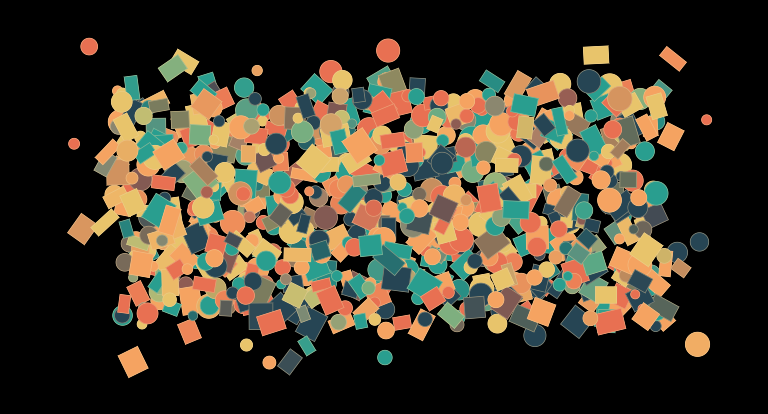
Write a Shadertoy shader that draws this background.

```glsl
// Confetti field: overlapping outlined discs and tilted cards scattered on black.

const int   LAYERS       = 12;               // stacked sheets of scattered shapes
const float CELL         = 0.104;            // scatter cell, in canvas heights
const vec2  FIELD_CENTER = vec2(0.015, 0.005);
const vec2  FIELD_HALF   = vec2(0.69, 0.30); // half size of the crowded area
const float FADE_IN      = -0.09;            // fully crowded inside this distance
const float FADE_OUT     = 0.03;             // crowd ends here
const float STRAY_REACH  = 0.085;            // lone shapes reach this far out
const float STRAY_CHANCE = 0.07;
const float DISC_SHARE   = 0.5;
const vec2  DISC_RADIUS  = vec2(0.012, 0.031);
const vec2  CARD_MIN     = vec2(0.018, 0.013);
const vec2  CARD_MAX     = vec2(0.036, 0.031);
const float BLEND_SHARE  = 0.45;             // shapes whose hue mixes two swatches
const float OUTLINE      = 0.0022;
const float OUTLINE_GAIN = 0.38;
const vec3  OUTLINE_TINT = vec3(0.93, 0.82, 0.62);
const float TAU          = 6.2831853;

const vec3 PALETTE[5] = vec3[5](
    vec3(0.15, 0.27, 0.33),   // slate
    vec3(0.16, 0.62, 0.56),   // teal
    vec3(0.91, 0.77, 0.42),   // gold
    vec3(0.96, 0.64, 0.38),   // apricot
    vec3(0.91, 0.44, 0.32));  // coral

// Three random values in 0..1 from an integer key
vec3 hash3(ivec3 key) {
    uvec3 v = uvec3(key) * 1664525u + 1013904223u;
    v.x += v.y * v.z; v.y += v.z * v.x; v.z += v.x * v.y;
    v ^= v >> 16u;
    v.x += v.y * v.z; v.y += v.z * v.x; v.z += v.x * v.y;
    return vec3(v >> 8u) / 16777216.0;
}

float boxDistance(vec2 p, vec2 halfSize) {
    vec2 q = abs(p) - halfSize;
    return length(max(q, 0.0)) + min(max(q.x, q.y), 0.0);
}

// Chance that a shape exists at a place
float crowding(vec2 p) {
    vec2 q = abs(p - FIELD_CENTER) - FIELD_HALF;
    float d = max(q.x, q.y);
    float crowd = 1.0 - smoothstep(FADE_IN, FADE_OUT, d);
    return max(crowd, STRAY_CHANCE * step(d, STRAY_REACH));
}

vec3 swatch(float pick) {
    return PALETTE[int(min(pick * 5.0, 4.0))];
}

vec3 shapeColor(vec3 rnd) {
    float blend = max(0.0, rnd.z - 1.0 + BLEND_SHARE) / BLEND_SHARE;
    return mix(swatch(rnd.x), swatch(rnd.y), 0.6 * blend);
}

float shapeDistance(vec2 p, vec3 form, float turn) {
    if (form.x < DISC_SHARE)
        return length(p) - mix(DISC_RADIUS.x, DISC_RADIUS.y, form.y);
    float c = cos(turn), s = sin(turn);
    return boxDistance(mat2(c, -s, s, c) * p, mix(CARD_MIN, CARD_MAX, form.yz));
}

// Paint one outlined shape over the colour below
vec3 paint(vec3 below, vec3 fill, float d, float pixel) {
    float cover = 1.0 - smoothstep(-0.5 * pixel, 0.5 * pixel, d);
    float rim = smoothstep(-OUTLINE - 0.5 * pixel, -OUTLINE + 0.5 * pixel, d);
    return mix(below, mix(fill, OUTLINE_TINT, OUTLINE_GAIN * rim), cover);
}

void mainImage(out vec4 fragColor, in vec2 fragCoord) {
    float pixel = 1.0 / iResolution.y;
    vec2 p = (fragCoord - 0.5 * iResolution.xy) * pixel;
    vec3 color = vec3(0.0);

    for (int layer = 0; layer < LAYERS; layer++) {
        // Each sheet is shifted so that its cells do not line up
        vec2 shift = hash3(ivec3(layer, 71, 13)).xy;
        ivec2 corner = ivec2(floor(p / CELL - shift - 0.5));

        // Shapes are narrower than a cell, so four cells suffice
        for (int k = 0; k < 4; k++) {
            ivec2 cell = corner + ivec2(k & 1, k >> 1);
            vec3 place = hash3(ivec3(cell, layer));
            vec2 center = (vec2(cell) + shift + place.xy) * CELL;
            if (place.z > crowding(center)) continue;

            vec3 form = hash3(ivec3(cell, layer + 100));
            vec3 tone = hash3(ivec3(cell, layer + 200));
            float turn = TAU * hash3(ivec3(cell, layer + 300)).x;
            float d = shapeDistance(p - center, form, turn);
            color = paint(color, shapeColor(tone), d, pixel);
        }
    }
    fragColor = vec4(color, 1.0);
}
```
